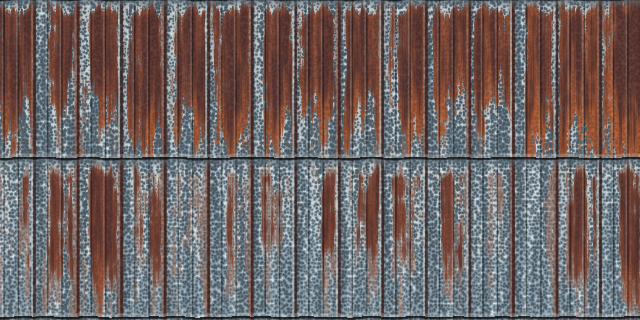
Write a WebGL 1 fragment shader that draws this texture.

```glsl
precision highp float;
// Two rows of ribbed, galvanised wall sheets with rust running down each panel.
// Panels come from fract(); layered sines make the drips, cellular noise the
// blotches and grain, and a hash per panel varies how far each one has rusted.

uniform vec2 u_resolution;

#define PANELS 14.7        // panels across the canvas
#define PANEL_SHIFT 0.215  // part of a panel cut off at the left
#define ROW_HEIGHT 0.4975  // in canvas heights
#define ROW_BASE 0.0104    // height of the lowest lap
#define SEAM_WIDTH 0.030   // half width, in panels
#define RIB_WIDTH 0.016
#define DRIP_AMOUNT 0.36
#define GRAIN_SCALE 95.0

const vec3 DARK_STEEL = vec3(0.33, 0.39, 0.43);
const vec3 STEEL      = vec3(0.51, 0.59, 0.64);
const vec3 PALE       = vec3(0.74, 0.76, 0.76);
const vec3 TAN        = vec3(0.57, 0.48, 0.45);
const vec3 DARK_RUST  = vec3(0.31, 0.18, 0.17);
const vec3 RUST       = vec3(0.46, 0.25, 0.19);
const vec3 ORANGE     = vec3(0.63, 0.33, 0.19);

float hash(vec2 p) {
  return fract(sin(dot(p, vec2(127.1, 311.7))) * 43758.5);
}

// Distance to the nearest scattered point, about 0.45 on average
float cells(vec2 p) {
  vec2 base = floor(p);
  float nearest = 1.0;
  for (int j = -1; j <= 1; j++) {
    for (int i = -1; i <= 1; i++) {
      vec2 n = base + vec2(float(i), float(j));
      vec2 point = n + vec2(hash(n), hash(n + 57.3));
      nearest = min(nearest, length(point - p));
    }
  }
  return nearest;
}

// Layered sines drawn out downwards, roughly -1 to 1
float streaks(vec2 q, float seed) {
  float sum = 0.0, amp = 0.5, freq = 9.0;
  for (int i = 0; i < 5; i++) {
    float k = float(i);
    float wander = 0.9 * sin(q.y * (3.0 + 2.5 * k) + seed * (1.3 + k));
    sum += amp * sin(q.x * freq + wander + seed * (2.1 + 1.7 * k));
    amp *= 0.66;
    freq *= 1.87;
  }
  return sum;
}

// Smooth-edged line of half width w at distance d
float line(float d, float w, float aa) {
  return 1.0 - smoothstep(w - aa, w + aa, abs(d));
}

// Positive inside the rust: a ragged patch hanging in the panel
float rustField(float f, float v, vec2 id, float upper, float drip, float blotch) {
  float left = mix(0.06, 0.42, hash(id + 3.0));
  float reach = mix(0.65, 0.96, hash(id + 7.0));
  float sides = min((f - left) * 3.0, (0.95 - f) * 5.0);
  float ends = min((v - 0.07) * 7.0, (reach - v) * 1.6);
  float body = min(min(sides, ends), 0.45);
  float spared = mix(mix(0.1, 0.8, hash(id + 11.0)), 0.0, upper);
  float ruined = 0.6 * step(13.5, id.x);
  return body + DRIP_AMOUNT * drip + 0.5 * (0.45 - blotch) - spared + ruined;
}

void main() {
  vec2 p = gl_FragCoord.xy / u_resolution.y;
  float grain = cells(p * GRAIN_SCALE);
  float blotch = mix(cells(p * vec2(24.0, 10.0)), cells(p * vec2(60.0, 26.0)), 0.4);

  // Panel and row coordinates; v runs from the top of a sheet to its foot
  float across = p.x * PANELS * 0.5 + PANEL_SHIFT;
  float f = fract(across);
  float sag = 0.012 * (hash(vec2(floor(across), 5.0)) - 0.5) * sin(6.2832 * f);
  float up = (p.y - ROW_BASE) / ROW_HEIGHT + sag;
  vec2 id = vec2(floor(across), floor(up));
  float v = 1.0 - fract(up);
  float upper = step(0.5, id.y);
  float seed = 40.0 * hash(id);
  float drip = streaks(vec2(f, v), seed);
  float wash = streaks(vec2(f * 1.3, v * 1.6), seed + 17.0);

  // Bare metal, flaking pale near the rust and stained tan around it
  float field = rustField(f, v, id, upper, drip, blotch);
  float halo = smoothstep(-0.6, 0.1, field);
  float shine = 0.52 + 0.3 * wash + 0.9 * (grain - 0.42) - 0.15 * v * upper;
  vec3 color = mix(DARK_STEEL, STEEL, smoothstep(0.15, 0.75, shine));
  float flake = 0.38 + 0.3 * halo + 0.25 * wash + 0.9 * (grain - 0.42) - 0.25 * v;
  color = mix(color, PALE, 0.9 * smoothstep(0.38, 0.72, flake));
  float stain = halo * mix(0.75, 0.4, upper) + 0.3 * drip + 0.5 * (0.45 - blotch);
  color = mix(color, TAN, 0.8 * smoothstep(0.25, 0.75, stain));
  color *= 1.0 + 0.05 * sin(p.y * 520.0) * (1.0 - 0.5 * upper);

  // Rust, darkest in the thick of it and orange where it runs out
  float ember = 0.6 * smoothstep(0.4, 0.95, v) + 0.035 * id.x * upper + 0.3 * wash;
  vec3 rust = mix(RUST, ORANGE, smoothstep(0.25, 1.0, ember));
  float depth = field + 0.35 * (grain - 0.42) - 0.25 * wash - 0.2 * ember;
  rust = mix(rust, DARK_RUST, 0.85 * smoothstep(0.1, 0.6, depth));
  color = mix(color, rust, 0.95 * smoothstep(-0.04, 0.14, field + 0.2 * (grain - 0.42)));

  // Ribs and seams: a dark fold beside a lit edge, some seams rusted
  float aa = 0.5 * PANELS / u_resolution.y * 0.6;
  float fold = max(line(f - 0.31, RIB_WIDTH, aa), line(f - 0.64, RIB_WIDTH, aa));
  float lit = max(line(f - 0.27, RIB_WIDTH, aa), line(f - 0.60, RIB_WIDTH, aa));
  color = mix(color * (1.0 - 0.38 * fold), PALE, 0.22 * lit);
  float seamId = floor(across + 0.5);
  float seam = across - seamId;
  float rusted = step(0.45, hash(vec2(seamId, 2.0 + id.y)));
  color *= 1.0 - 0.3 * exp(-14.0 * abs(seam));
  color = mix(color, RUST, 0.7 * rusted * line(seam + 0.02, 0.055, 0.03));
  color = mix(color, PALE, (0.65 - 0.4 * rusted) * line(seam + 0.05, 0.022, aa));
  color = mix(color, DARK_RUST * 0.75, 0.8 * line(seam - 0.01, SEAM_WIDTH, aa));

  // Lap between rows: lit foot, dark gap and the shadow below it
  float soft = 1.0 / (ROW_HEIGHT * u_resolution.y);
  color = mix(color, PALE, 0.35 * smoothstep(0.972, 0.985, v));
  color = mix(color, DARK_STEEL, 0.6 * (1.0 - smoothstep(0.015, 0.07, v)));
  color *= 1.0 - 0.7 * (1.0 - smoothstep(0.014 - soft, 0.014 + soft, v));

  gl_FragColor = vec4(color * (0.86 + 0.32 * grain), 1.0);
}
```
